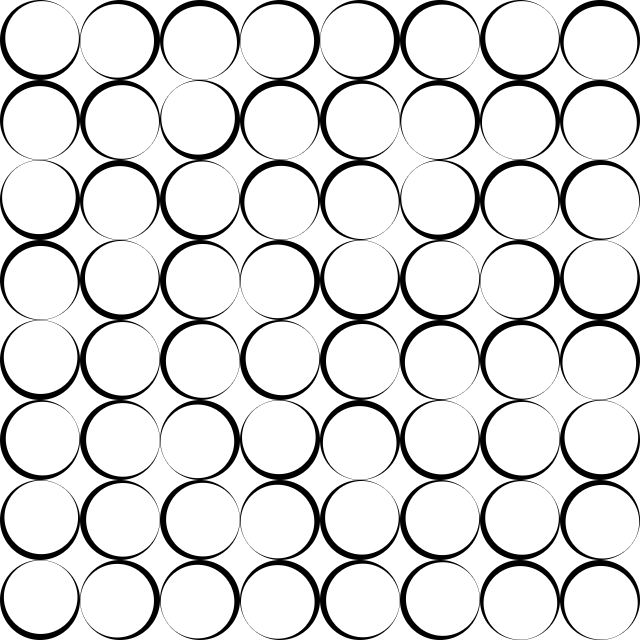
This pattern is drawn by a WebGL 1 fragment shader. Its source:

```glsl
precision highp float;
// Grid of touching black rings, each thickened toward its own random direction.

uniform vec2 u_resolution;

const float CELLS = 8.0;          // rings across and down
const float OUTER_RADIUS = 0.5;   // in cell units
const float INNER_RADIUS = 0.46;
const float HOLE_SHIFT = 0.0365;  // leaves a hairline on the thin side
const float TAU = 6.2831853;
const vec3 PAPER = vec3(1.0);
const vec3 INK = vec3(0.0);

// Sine-free hash of a cell index, in 0..1
float hash(vec2 cell) {
  vec3 p = fract(vec3(cell.xyx) * vec3(0.1031, 0.1030, 0.0973));
  p += dot(p, p.yzx + 33.33);
  return fract((p.x + p.y) * p.z);
}

// Antialiased coverage of a disc
float disc(vec2 p, vec2 center, float radius, float pixel) {
  return clamp(0.5 - (length(p - center) - radius) / pixel, 0.0, 1.0);
}

// Disc with an off-centre hole
float eccentricRing(vec2 p, vec2 holeCenter, float pixel) {
  float body = disc(p, vec2(0.0), OUTER_RADIUS, pixel);
  float hole = disc(p, holeCenter, INNER_RADIUS, pixel);
  return max(body - hole, 0.0);
}

void main() {
  float side = min(u_resolution.x, u_resolution.y);
  vec2 grid = gl_FragCoord.xy / side * CELLS;
  float pixel = CELLS / side;

  // Each cell turns its hole in a random direction
  vec2 local = fract(grid) - 0.5;
  float angle = TAU * hash(floor(grid) + 7.0);
  vec2 holeCenter = HOLE_SHIFT * vec2(cos(angle), sin(angle));

  float ink = eccentricRing(local, holeCenter, pixel);
  gl_FragColor = vec4(mix(PAPER, INK, ink), 1.0);
}
```
